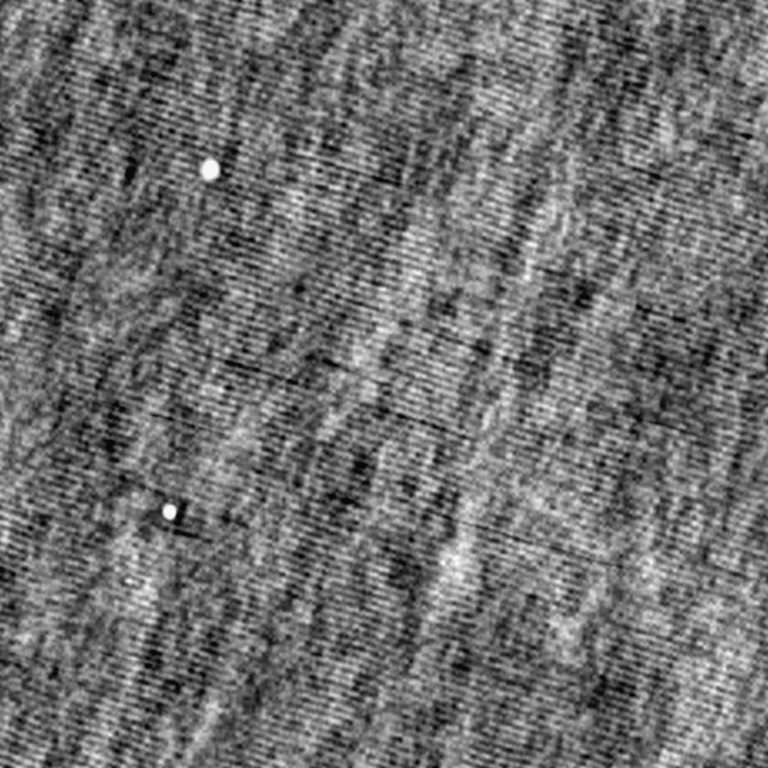
This texture is drawn by a WebGL 2 fragment shader. Its source:

```glsl
#version 300 es
precision highp float;

uniform vec2 u_resolution;
out vec4 fragColor;

const float TAU = 6.28318;
const float WEAVE_ANGLE = -0.31;
const float BASE_TONE = 0.45;
const float CLOUD_AMOUNT = 0.11;
const float STREAK_AMOUNT = 0.15;
const float THREAD_AMOUNT = 0.15;
const float GRAIN_AMOUNT = 0.20;
const float FINE_GRAIN_AMOUNT = 0.10;
const float ROW_COUNT = 95.0;
const float ROW_AMOUNT = 0.10;
const int SCRATCH_COUNT = 26;
const float SCRATCH_DEPTH = 0.30;
const int SPECK_COUNT = 18;
const float SPECK_DEPTH = 0.24;
const int PATCH_COUNT = 4;
const int BEAD_COUNT = 2;
const float BEAD_RADIUS = 0.014;

float hash(vec2 p) {
    return fract(sin(dot(p, vec2(127.1, 311.7))) * 43758.5);
}

vec2 hash2(float seed) {
    return vec2(hash(vec2(seed, 3.7)), hash(vec2(seed, 9.2)));
}

// Smooth value noise in -1..1
float noise(vec2 p) {
    vec2 cell = floor(p);
    vec2 f = fract(p);
    f = f * f * (3.0 - 2.0 * f);
    float low = mix(hash(cell), hash(cell + vec2(1.0, 0.0)), f.x);
    float high = mix(hash(cell + vec2(0.0, 1.0)), hash(cell + 1.0), f.x);
    return 2.0 * mix(low, high, f.y) - 1.0;
}

float blob(vec2 offset, vec2 radius) {
    vec2 r = offset / radius;
    return exp(-dot(r, r));
}

// Clouds, upright streaks, threads, slanted rows and grain
float clothTone(vec2 uv, vec2 q) {
    float tone = BASE_TONE;
    tone += CLOUD_AMOUNT * noise(q * vec2(9.0, 6.0) + 17.0);
    tone += STREAK_AMOUNT * noise(q * vec2(38.0, 7.0) + 31.0);
    tone += THREAD_AMOUNT * noise(q * vec2(105.0, 26.0) + 53.0);

    float phase = q.y * ROW_COUNT * TAU + 1.6 * noise(q * vec2(14.0, 9.0));
    float strength = 0.75 + 0.6 * noise(q * vec2(26.0, 12.0) + 71.0);
    float rowFade = 1.0 - smoothstep(0.25, 0.5, ROW_COUNT / u_resolution.y);
    tone += ROW_AMOUNT * strength * rowFade * sin(phase);

    tone += GRAIN_AMOUNT * noise(uv * vec2(125.0, 135.0) + 5.0);
    tone += FINE_GRAIN_AMOUNT * noise(uv * vec2(230.0, 210.0) + 11.0);
    return tone;
}

// Broken dark lines lying along the rows
float scratches(vec2 q) {
    float dark = 0.0;
    float wear = 0.7 + 0.5 * noise(q * vec2(55.0, 30.0) + 91.0);
    for (int i = 0; i < SCRATCH_COUNT; i++) {
        float seed = float(i) + 1.0;
        vec2 shape = hash2(seed + 40.0);
        vec2 d = q - 1.2 * (hash2(seed) - 0.5);
        d.y += (shape.y - 0.5) * 0.12 * d.x + 0.002 * noise(vec2(d.x * 22.0, seed));
        float halfLength = mix(0.05, 0.24, shape.x);
        float width = mix(0.0022, 0.0042, shape.y);
        float ends = 1.0 - smoothstep(0.5, 1.0, abs(d.x) / halfLength);
        float line = exp(-d.y * d.y / (width * width));
        dark = max(dark, line * ends * mix(0.5, 1.0, hash(shape)));
    }
    return dark * wear;
}

void main() {
    vec2 uv = gl_FragCoord.xy / u_resolution.y;
    float c = cos(WEAVE_ANGLE);
    float s = sin(WEAVE_ANGLE);
    mat2 toWeave = mat2(c, -s, s, c);
    vec2 q = toWeave * (uv - 0.5);

    float tone = clothTone(uv, q) - SCRATCH_DEPTH * scratches(q);

    // Small dark specks
    for (int i = 0; i < SPECK_COUNT; i++) {
        vec2 d = uv - hash2(float(i) + 101.0);
        float size = mix(0.006, 0.014, hash(vec2(float(i), 6.1)));
        tone -= SPECK_DEPTH * blob(d, size * vec2(1.0, 1.3));
    }

    // Pale worn patches with shaded flanks
    for (int i = 0; i < PATCH_COUNT; i++) {
        vec2 d = toWeave * (uv - 0.1 - 0.8 * hash2(float(i) + 211.0));
        float size = mix(0.5, 1.0, hash(vec2(float(i), 8.3)));
        tone += 0.20 * size * blob(d, size * vec2(0.035, 0.055));
        tone -= 0.20 * size * blob(vec2(abs(d.x) - 0.06 * size, d.y), vec2(0.018, 0.04));
    }

    // White beads, each with a shadow to the lower right
    for (int i = 0; i < BEAD_COUNT; i++) {
        vec2 d = uv - 0.12 - 0.76 * hash2(float(i) + 307.0);
        float radius = BEAD_RADIUS * mix(1.2, 0.8, float(i));
        tone -= 0.35 * blob(d - radius * vec2(0.7, -0.8), radius * vec2(1.5, 1.9));
        float edge = length(d * vec2(1.2, 1.0)) + 0.002 * noise(uv * 90.0);
        tone = mix(tone, 0.97, 1.0 - smoothstep(0.6 * radius, 1.15 * radius, edge));
    }

    fragColor = vec4(vec3(clamp(tone, 0.03, 1.0)), 1.0);
}
```
